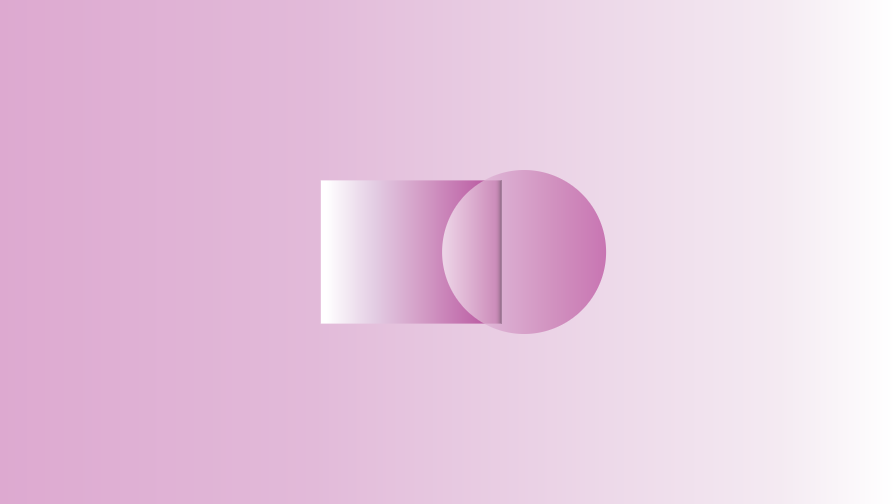
A Shadertoy shader for this background:

```glsl
// A pale orchid backdrop fading to white, with a gradient rectangle and a
// translucent disc that overlaps its right side. Shapes are signed distances
// in units of canvas height; each fill is a piecewise horizontal gradient.
#define RECT_CENTER vec2(-0.0729, 0.0)
#define RECT_HALF vec2(0.1794, 0.1421)
#define DISC_CENTER vec2(0.1510, 0.0)
#define DISC_RADIUS 0.1627
#define SHADOW_WIDTH 0.014
#define SHADOW_COLOR vec3(0.53, 0.40, 0.50)

float boxDistance(vec2 p, vec2 halfSize) {
    vec2 d = abs(p) - halfSize;
    return length(max(d, 0.0)) + min(max(d.x, d.y), 0.0);
}

// Position of x between a and b, clamped to 0..1
float ramp(float a, float b, float x) {
    return clamp((x - a) / (b - a), 0.0, 1.0);
}

vec3 backdrop(float x) {
    vec3 c = mix(vec3(0.867, 0.663, 0.816), vec3(0.886, 0.729, 0.851), ramp(0.0, 0.35, x));
    c = mix(c, vec3(0.929, 0.851, 0.914), ramp(0.35, 0.68, x));
    c = mix(c, vec3(0.957, 0.918, 0.949), ramp(0.68, 0.87, x));
    return mix(c, vec3(1.0), ramp(0.87, 1.0, x));
}

vec3 rectFill(float x) {
    vec3 c = mix(vec3(1.0), vec3(0.89, 0.80, 0.89), ramp(0.03, 0.30, x));
    c = mix(c, vec3(0.83, 0.62, 0.78), ramp(0.30, 0.55, x));
    return mix(c, vec3(0.74, 0.38, 0.65), ramp(0.55, 0.88, x));
}

vec3 discFill(float x) {
    vec3 c = mix(vec3(0.92, 0.83, 0.90), vec3(0.86, 0.68, 0.82), ramp(0.0, 0.36, x));
    c = mix(c, vec3(0.82, 0.57, 0.75), ramp(0.36, 0.68, x));
    return mix(c, vec3(0.785, 0.46, 0.70), ramp(0.68, 1.0, x));
}

// Disc as seen over the rectangle
vec3 overlapFill(float x) {
    vec3 c = mix(vec3(0.93, 0.84, 0.91), vec3(0.875, 0.71, 0.83), ramp(0.0, 0.15, x));
    return mix(c, vec3(0.80, 0.55, 0.73), ramp(0.15, 0.33, x));
}

void mainImage(out vec4 fragColor, in vec2 fragCoord) {
    vec2 p = (fragCoord - 0.5 * iResolution.xy) / iResolution.y;
    float pixel = 1.0 / iResolution.y;

    // Coverage of both shapes
    vec2 rectPos = p - RECT_CENTER;
    vec2 discPos = p - DISC_CENTER;
    float rectMask = clamp(0.5 - boxDistance(rectPos, RECT_HALF) / pixel, 0.0, 1.0);
    float discMask = clamp(0.5 - (length(discPos) - DISC_RADIUS) / pixel, 0.0, 1.0);

    // Gradient coordinates across each shape
    float rectX = 0.5 + 0.5 * rectPos.x / RECT_HALF.x;
    float discX = 0.5 + 0.5 * discPos.x / DISC_RADIUS;

    // Dark rim along the right edge of the rectangle
    float rim = ramp(RECT_HALF.x - SHADOW_WIDTH, RECT_HALF.x, rectPos.x);
    vec3 overlap = mix(overlapFill(discX), SHADOW_COLOR, rim * rim);

    // Layers from back to front
    vec3 color = mix(backdrop(fragCoord.x / iResolution.x), rectFill(rectX), rectMask);
    color = mix(color, mix(discFill(discX), overlap, rectMask), discMask);
    fragColor = vec4(color, 1.0);
}
```
